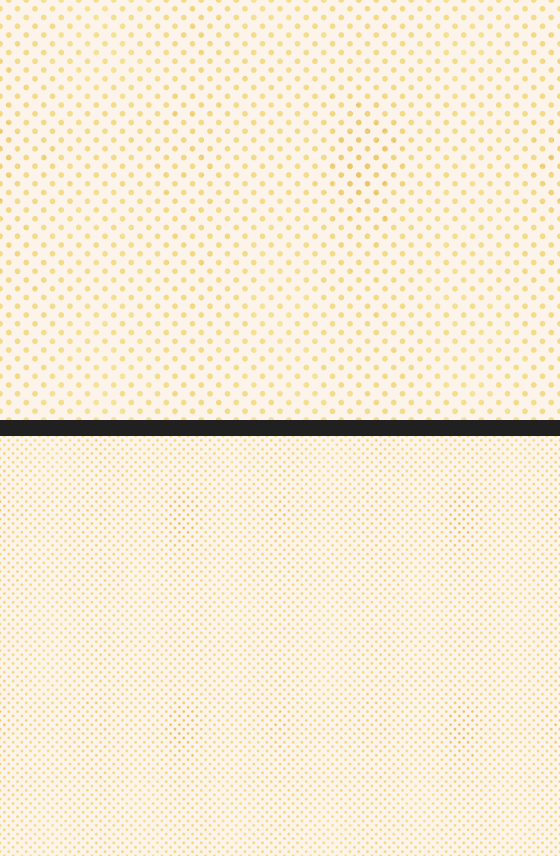
Top, the tile; bottom, the same tile 2 across and 2 down.
A WebGL 2 fragment shader for this pattern:

```glsl
#version 300 es
precision highp float;
// Staggered gold-foil polka dots on warm cream paper, 32 x 24 repeats of two dots.
// The nearest dot of two offset lattices gives a distance; wrapping noise and
// whole-period waves tint the foil, so every edge continues its opposite edge.

#define GRID vec2(32.0, 24.0)   // repeats across and down
#define DOT_RADIUS 0.162        // in repeats
#define PATCH_GRID vec2(8.0, 6.0)
#define GRAIN_GRID vec2(320.0, 240.0)
#define DOT_VARIATION 0.16
#define GRAIN_VARIATION 0.30
#define FLECK_STRENGTH 0.45

uniform vec2 u_resolution;
out vec4 fragColor;

const float TAU = 6.28319;
const vec3 CREAM = vec3(0.988, 0.953, 0.918);
const vec3 PALE_GOLD = vec3(0.965, 0.910, 0.620);
const vec3 GOLD = vec3(0.952, 0.862, 0.535);
const vec3 DEEP_GOLD = vec3(0.915, 0.770, 0.410);

// Integer hash of a lattice point, 0 to 1
float hash(vec2 cell, uint seed) {
    uvec2 q = uvec2(cell);
    uint h = q.x * 1597u + q.y * 51749u + seed * 7919u;
    h = (h ^ (h >> 16)) * 73244475u;
    h = (h ^ (h >> 15)) * 73244475u;
    h ^= h >> 16;
    return float(h & 65535u) / 65535.0;
}

// Value noise that wraps after the given whole period
float wrapNoise(vec2 uv, vec2 period, uint seed) {
    vec2 p = uv * period;
    vec2 i = floor(p);
    vec2 f = p - i;
    f = f * f * (3.0 - 2.0 * f);
    float a = hash(mod(i, period), seed);
    float b = hash(mod(i + vec2(1.0, 0.0), period), seed);
    float c = hash(mod(i + vec2(0.0, 1.0), period), seed);
    float d = hash(mod(i + vec2(1.0, 1.0), period), seed);
    return mix(mix(a, b, f.x), mix(c, d, f.x), f.y);
}

// Soft spot whose distance wraps around the canvas
float softSpot(vec2 uv, vec2 center, vec2 size) {
    vec2 d = (fract(uv - center + 0.5) - 0.5) / size;
    return exp(-dot(d, d));
}

// Foil depth: 0 pale, 0.5 gold, 1 deep
float foilTone(vec2 uv, vec2 dotId) {
    float tone = 0.42 + 0.10 * cos(TAU * 3.0 * uv.x) + 0.05 * cos(TAU * (uv.y - 0.62));
    tone += 0.22 * (wrapNoise(uv, PATCH_GRID, 1u) - 0.5);
    float worn = softSpot(uv, vec2(0.64, 0.61), vec2(0.05, 0.15))
               + 0.7 * softSpot(uv, vec2(0.0, 0.62), vec2(0.04, 0.12));
    tone += 0.22 * worn;
    tone += DOT_VARIATION * (hash(mod(dotId, 2.0 * GRID), 2u) - 0.5);

    // Fine crinkles and scattered darker flecks
    float grain = 0.6 * wrapNoise(uv, GRAIN_GRID, 3u) + 0.4 * wrapNoise(uv, GRAIN_GRID * 0.5, 4u);
    float fleck = smoothstep(0.68, 0.92, wrapNoise(uv, GRAIN_GRID * 0.6, 5u));
    tone += GRAIN_VARIATION * (grain - 0.5) + FLECK_STRENGTH * fleck * (0.3 + 0.7 * worn);
    return clamp(tone, 0.0, 1.0);
}

void main() {
    vec2 uv = gl_FragCoord.xy / u_resolution;
    vec2 p = uv * GRID;

    // Nearest center of the two half-step lattices
    vec2 centerA = floor(p + vec2(0.0, 0.5)) + vec2(0.5, 0.0);
    vec2 centerB = floor(p + vec2(0.5, 0.0)) + vec2(0.0, 0.5);
    float distA = length(p - centerA);
    float distB = length(p - centerB);
    vec2 center = distA < distB ? centerA : centerB;

    // Smooth dot edge, one pixel wide
    float pixel = GRID.y / u_resolution.y;
    float edge = (min(distA, distB) - DOT_RADIUS) / pixel;
    float coverage = 1.0 - smoothstep(-0.65, 0.65, edge);

    // Foil colour over paper
    float tone = foilTone(uv, 2.0 * center);
    vec3 foil = mix(PALE_GOLD, GOLD, smoothstep(0.0, 0.5, tone));
    foil = mix(foil, DEEP_GOLD, smoothstep(0.5, 1.0, tone));
    fragColor = vec4(mix(CREAM, foil, coverage), 1.0);
}
```
